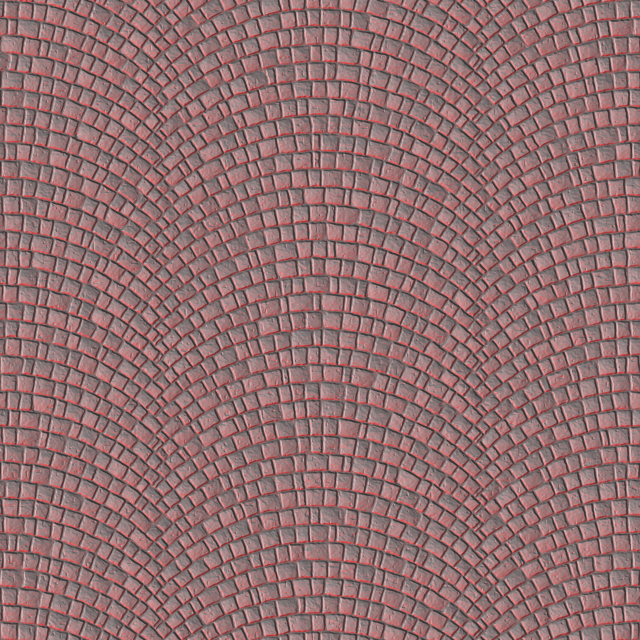
This texture is drawn by a Shadertoy shader. Its source:

```glsl
// Cobblestone paving laid in two columns of stacked segmental arcs.
// Each stone is a flat-topped, bevelled and slightly tilted bump in a height
// field, which is lit by a pale light from the left and a red light from below.

const float FANS = 2.0;           // arc columns across the canvas
const float ROWS = 36.0;          // stone rows up the canvas
const float RADIUS = 0.354;       // radius of every arc
const float STONE_PITCH = 0.0245; // mean stone length along an arc

float hash(vec2 p) {
    return fract(sin(dot(p, vec2(127.1, 311.7))) * 43758.5453);
}

float valueNoise(vec2 p) {
    vec2 i = floor(p), f = fract(p);
    f = f * f * (3.0 - 2.0 * f);
    return mix(mix(hash(i), hash(i + vec2(1, 0)), f.x),
               mix(hash(i + vec2(0, 1)), hash(i + vec2(1, 1)), f.x), f.y);
}

float smoothMin(float a, float b, float k) {
    float h = max(k - abs(a - b), 0.0) / k;
    return min(a, b) - 0.25 * h * h * k;
}

// Drop of an arc below its crest at horizontal offset x
float arcDrop(float x) {
    return RADIUS - sqrt(RADIUS * RADIUS - x * x);
}

// Zigzag seam where two neighbouring columns interlock
float seamX(float valley, float y) {
    float w = (y + arcDrop(0.5 / FANS)) * ROWS;
    float zigzag = (abs(fract(w + 0.25) - 0.5) - 0.25) / ROWS;
    return (valley + 0.5) / FANS + zigzag * (1.0 - 2.0 * mod(valley, 2.0));
}

// Joint i in a row, shifted at random so that stones differ in length
float jointAt(float i, float rowSeed) {
    return i + 0.6 * hash(vec2(i, rowSeed));
}

// Returns height (x) and stone coverage (y)
vec2 paving(vec2 p) {
    // Uneven hand-laid lines
    p += 0.0025 * (vec2(valueNoise(p * 55.0), valueNoise(p * 55.0 + 31.0)) - 0.5);

    // Column and row
    float valley = floor(p.x * FANS);
    float seam = seamX(valley, p.y);
    float fan = valley + step(seam, p.x);
    float x = p.x - fan / FANS;
    float parity = mod(fan, 2.0);
    float v = (p.y + arcDrop(x)) * ROWS + 0.5 * parity;
    float row = floor(v);
    float across = fract(v) - 0.5;

    // Stone along the row, with joints square to the arc
    float crestY = (row + 0.5 - 0.5 * parity) / ROWS;
    float angle = atan(x, p.y - crestY + RADIUS);
    float u = angle * RADIUS / STONE_PITCH;
    float rowSeed = mod(row, ROWS) + 57.0 * parity;
    float stone = floor(u);
    stone -= step(u, jointAt(stone, rowSeed));
    float start = jointAt(stone, rowSeed);
    float end = jointAt(stone + 1.0, rowSeed);

    // Distance to the nearest joint, with rounded corners and chipped rims
    float rowEdge = (0.5 - abs(across)) / ROWS * cos(angle);
    float sideEdge = min(u - start, end - u) * STONE_PITCH;
    float edge = smoothMin(rowEdge, sideEdge, 0.0025);
    edge = smoothMin(edge, abs(p.x - seam) * 0.7, 0.002);
    edge += 0.0013 * (valueNoise(p * 230.0) - 0.5);
    float cover = smoothstep(0.0002, 0.0031, edge);

    // Gentle dome, random tilt and worn surface
    vec2 local = vec2((u - 0.5 * (start + end)) * STONE_PITCH, across / ROWS);
    vec2 id = vec2(stone, rowSeed);
    vec2 tilt = vec2(hash(id + 3.7), hash(id + 9.2)) - 0.5;
    float top = 0.0026 + 0.0006 * hash(id + 5.1);
    top += dot(local, tilt) * 0.22 - 6.0 * dot(local, local);
    top += 0.0007 * valueNoise(p * 130.0) + 0.0005 * valueNoise(p * 330.0);
    top -= 0.0007 * smoothstep(0.8, 0.95, valueNoise(p * 190.0 + 17.0));
    float grit = 0.0005 * valueNoise(p * 300.0);
    return vec2(mix(grit, top, cover), cover);
}

vec3 shade(vec2 p) {
    // Surface normal
    vec2 e = vec2(0.0008, 0.0);
    vec2 slope = vec2(paving(p + e.xy).x - paving(p - e.xy).x,
                      paving(p + e.yx).x - paving(p - e.yx).x) / (2.0 * e.x);
    vec3 normal = normalize(vec3(-slope, 1.0));

    // Pale side light, then a red tint on faces that look down
    float pale = 0.51 - 0.34 * normal.x - 0.27 * abs(normal.y);
    pale = clamp(pale * mix(0.82, 1.0, paving(p).y), 0.2, 0.74);
    float down = max(-normal.y, 0.0);
    float redness = max(1.25 - normal.y + 1.3 * down * down, 1.08);
    return min(vec3(pale * redness, pale, pale * 1.005), vec3(0.87));
}

void mainImage(out vec4 fragColor, in vec2 fragCoord) {
    // Four samples per pixel
    vec3 color = vec3(0.0);
    for (int i = 0; i < 4; i++) {
        vec2 offset = vec2(i % 2, i / 2) * 0.5 - 0.25;
        color += shade((fragCoord + offset) / iResolution.xy);
    }
    fragColor = vec4(color * 0.25, 1.0);
}
```
